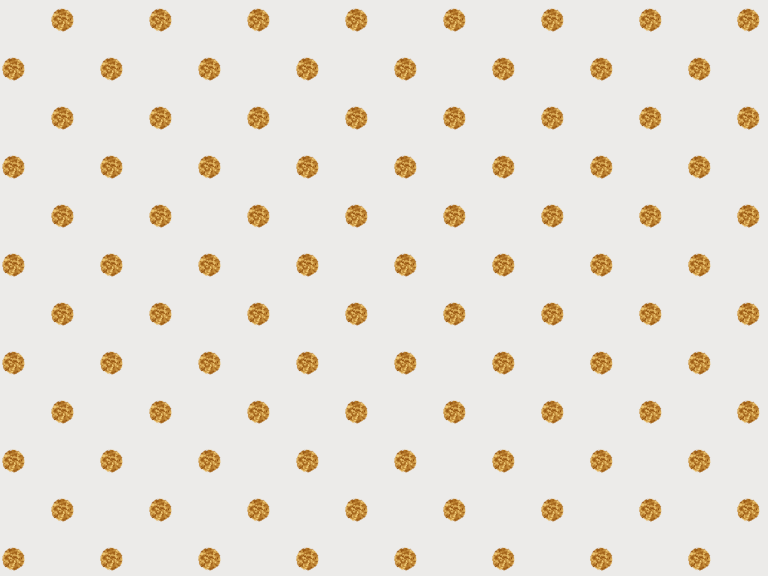
Write a Shadertoy shader that draws this pattern.

```glsl
// Gold glitter polka dots on a pale warm grey ground, in staggered rows.
// Each pixel finds its nearest dot; a small Voronoi diagram in dot space gives
// the same flecks and slightly ragged rim to every dot. Units: canvas heights.

const float PERIOD      = 0.1701;               // dot spacing along a row
const float ROW_STEP    = 0.08507;              // distance between rows
const vec2  FIRST_DOT   = vec2(0.0234, 0.0295); // centre of the lower left dot
const float DOT_RADIUS  = 0.0190;
const float RIM_RAGGED  = 0.0016;               // fleck to fleck rim variation
const float FLECK_SIZE  = 0.0027;
const int   SUBSAMPLES  = 3;                    // per axis, to smooth the flecks

const vec3 GROUND     = vec3(0.927, 0.920, 0.912);
const vec3 GOLD_DARK  = vec3(0.57, 0.31, 0.05);
const vec3 GOLD_MID   = vec3(0.74, 0.51, 0.19);
const vec3 GOLD_LIGHT = vec3(0.94, 0.79, 0.46);

float hash(vec2 p) {
    return fract(sin(dot(p, vec2(127.1, 311.7))) * 43758.5453);
}

// Position relative to the nearest dot centre, odd rows shifted half a period
vec2 toDotSpace(vec2 p) {
    p -= FIRST_DOT;
    float row = floor(p.y / ROW_STEP + 0.5);
    p.y -= row * ROW_STEP;
    p.x -= 0.5 * PERIOD * mod(row, 2.0);
    p.x -= PERIOD * floor(p.x / PERIOD + 0.5);
    return p;
}

// Cell id of the closest jittered fleck
vec2 nearestFleck(vec2 p) {
    vec2 base = floor(p / FLECK_SIZE);
    vec2 nearest = base;
    float best = 1e5;
    for (int j = -1; j <= 1; j++) {
        for (int i = -1; i <= 1; i++) {
            vec2 cell = base + vec2(i, j);
            vec2 jitter = vec2(hash(cell), hash(cell + 37.0));
            vec2 away = cell + jitter - p / FLECK_SIZE;
            float d = dot(away, away);
            if (d < best) {
                best = d;
                nearest = cell;
            }
        }
    }
    return nearest;
}

vec3 goldTone(float t) {
    return t < 0.5 ? mix(GOLD_DARK, GOLD_MID, 2.0 * t)
                   : mix(GOLD_MID, GOLD_LIGHT, 2.0 * t - 1.0);
}

vec3 glitterDots(vec2 p, float pixel) {
    vec2 q = toDotSpace(p);
    float edge = length(q) - DOT_RADIUS;
    if (edge > RIM_RAGGED + pixel) return GROUND;

    vec2 fleck = nearestFleck(q);
    edge += RIM_RAGGED * (hash(fleck + 71.0) - 0.5);
    float cover = 1.0 - smoothstep(-0.5 * pixel, 0.5 * pixel, edge);
    return mix(GROUND, goldTone(hash(fleck + 13.0)), cover);
}

void mainImage(out vec4 fragColor, in vec2 fragCoord) {
    float pixel = 1.0 / iResolution.y;
    vec3 color = vec3(0.0);

    // Average a grid of samples inside the pixel
    for (int j = 0; j < SUBSAMPLES; j++) {
        for (int i = 0; i < SUBSAMPLES; i++) {
            vec2 offset = (vec2(i, j) + 0.5) / float(SUBSAMPLES) - 0.5;
            color += glitterDots((fragCoord + offset) * pixel, pixel);
        }
    }
    fragColor = vec4(color / float(SUBSAMPLES * SUBSAMPLES), 1.0);
}
```
